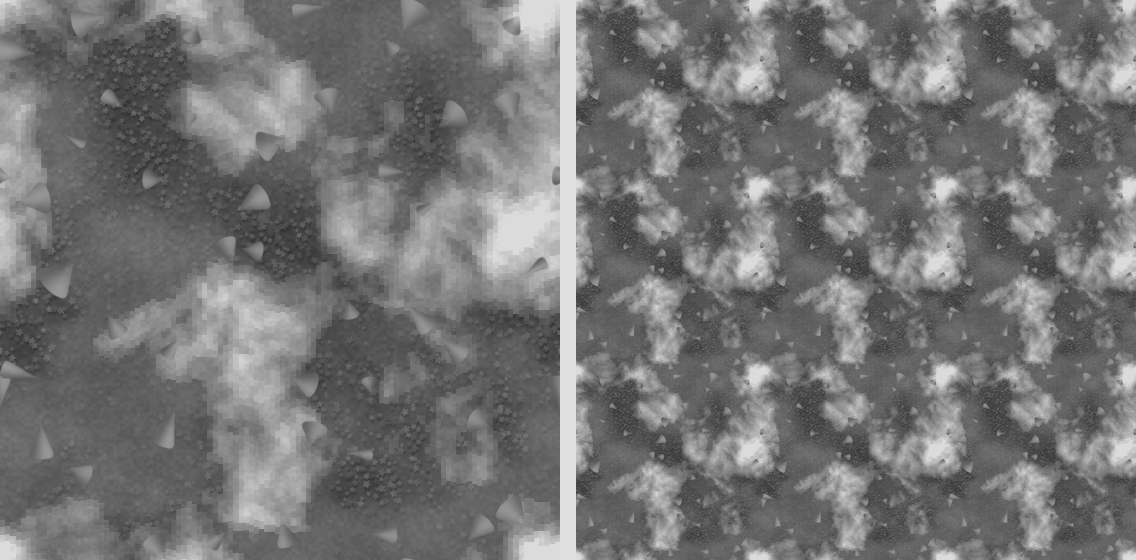
Left, the tile; right, the same tile 3 across and 3 down.
Write a Shadertoy shader that draws this texture.

```glsl
#define BASE_GRAY 0.387
#define PATCH_DEPTH 0.11
#define CLOUD_GAIN 1.5
#define CLOUD_LEVEL 0.0
#define CLOUD_PERIOD 5.0
#define BLOCK_GRID vec2(108.0, 76.0)
#define STONE_GRID 7.0
#define STONE_CHANCE 0.9
#define SPECK_GRID 96.0
#define SPECK_LIGHT 0.13
#define GRAIN 0.05

const float TAU = 6.2831853;

float hash(vec2 p) {
    return fract(sin(dot(p, vec2(127.1, 311.7))) * 43758.5453);
}

vec2 hash2(vec2 p) {
    return vec2(hash(p), hash(p + 57.3));
}

// Value noise that wraps after a whole number of cells
float noise(vec2 p, float period, float seed) {
    vec2 g = p * period, i = floor(g), f = g - i;
    f = f * f * (3.0 - 2.0 * f);
    vec2 a = mod(i, period) + seed, b = mod(i + 1.0, period) + seed;
    return mix(mix(hash(a), hash(vec2(b.x, a.y)), f.x),
               mix(hash(vec2(a.x, b.y)), hash(b), f.x), f.y);
}

float fbm(vec2 p, float period, float seed, float gain) {
    float sum = 0.0, amp = 0.5;
    for (int i = 0; i < 5; i++) {
        sum += amp * (noise(p, period, seed) - 0.5);
        period *= 2.0;
        amp *= gain;
        seed += 13.7;
    }
    return sum;
}

// Difference of two shifted fields: zero mean, no visible lattice
float cloudField(vec2 p) {
    p += 0.05 * (vec2(noise(p, 9.0, 3.1), noise(p, 9.0, 8.6)) - 0.5);
    return 0.707 * (fbm(p, CLOUD_PERIOD, 21.3, 0.6)
                  - fbm(p + vec2(0.37, 0.61), CLOUD_PERIOD, 21.3, 0.6));
}

// Snaps to small upright blocks, staggered from column to column
vec2 blockCenter(vec2 p) {
    vec2 g = p * BLOCK_GRID;
    float stagger = hash(vec2(mod(floor(g.x), BLOCK_GRID.x), 5.2));
    g.y += stagger;
    return (floor(g) + 0.5 - vec2(0.0, stagger)) / BLOCK_GRID;
}

// Sector with its tip at the origin, a curved base and rounded corners
float cone(vec2 p, float halfAngle, float len) {
    float base = length(p) - len;
    float flank = abs(p.x) * cos(halfAngle) - p.y * sin(halfAngle);
    float k = 0.01, blend = max(k - abs(base - flank), 0.0) / k;
    return max(base, flank) + 0.25 * k * blend * blend;
}

// x: light added by specks, y: shadow beneath them
vec2 specks(vec2 p, float density) {
    vec2 g = p * SPECK_GRID, home = floor(g), result = vec2(0.0);
    float soft = max(0.12, SPECK_GRID / iResolution.y);
    for (int y = -1; y <= 1; y++)
    for (int x = -1; x <= 1; x++) {
        vec2 cell = home + vec2(x, y), id = mod(cell, SPECK_GRID);
        vec2 d = g - cell - hash2(id + 11.0);
        float pick = hash(id + 31.0);
        float size = mix(0.26, 0.56, hash(id + 43.0));
        float present = step(pick, density);
        float star = 1.0 + 0.25 * cos(5.0 * atan(d.y, d.x) + TAU * pick * 9.0);
        float body = smoothstep(soft, -soft, length(d) - size * star);
        float under = smoothstep(0.3, -0.3, length(d + vec2(-0.1, 0.4)) - size);
        result = max(result, present * vec2(body * mix(0.3, 1.0, hash(id + 71.0)), under));
    }
    return result;
}

// Scattered cone-like stones, each with one lit ridge
float addStones(vec2 p, float gray) {
    vec2 home = floor(p * STONE_GRID);
    float soft = max(0.0014, 1.0 / iResolution.y);
    for (int y = -1; y <= 1; y++)
    for (int x = -1; x <= 1; x++) {
        vec2 cell = home + vec2(x, y), id = mod(cell, STONE_GRID);
        vec2 kind = hash2(id + 91.0), d = p - (cell + hash2(id + 7.0)) / STONE_GRID;
        float turn = TAU * hash(id + 23.0), c = cos(turn), s = sin(turn);
        float len = mix(0.032, 0.07, kind.x);
        float halfAngle = mix(0.26, 0.68, kind.y);
        vec2 q = vec2(c * d.x + s * d.y, c * d.y - s * d.x + 0.6 * len);
        float shape = smoothstep(soft, -soft, cone(q, halfAngle, len));
        float side = atan(q.x, max(q.y, 0.001)) / halfAngle;
        float ridge = mix(-0.6, 0.6, hash(id + 37.0));
        float lit = 1.0 - smoothstep(0.0, 1.4, abs(side - ridge));
        float tone = mix(0.37, 0.58, lit) + 0.05 * (kind.x - 0.5);
        float fade = mix(0.3, 0.95, smoothstep(0.0, 0.8 * len, q.y));
        gray = mix(gray, tone, shape * fade * step(hash(id + 63.0), STONE_CHANCE));
    }
    return gray;
}

void mainImage(out vec4 fragColor, in vec2 fragCoord) {
    vec2 p = fragCoord / iResolution.xy;

    // Dull ground with darker patches and fine grain
    float darkPatch = smoothstep(-0.07, 0.22, fbm(p, 4.0, 47.9, 0.5));
    float gray = BASE_GRAY - PATCH_DEPTH * darkPatch;
    gray += 0.14 * fbm(p, 9.0, 77.1, 0.6) + GRAIN * (noise(p, 170.0, 5.0) - 0.5);

    // Pale clouds with stepped edges
    float field = mix(cloudField(p), cloudField(blockCenter(p)), 0.75) - CLOUD_LEVEL;
    float cover = smoothstep(0.0, 0.035, field);

    // Specks gather in the dark patches
    vec2 speck = specks(p, 0.16 + 0.4 * darkPatch) * (1.0 - cover);
    float strength = mix(0.35, 1.0, darkPatch);
    gray += strength * (SPECK_LIGHT * speck.x - 0.06 * speck.y * (1.0 - speck.x));

    gray += (CLOUD_GAIN * max(field, 0.0) + 0.02) * cover;
    gray = addStones(p, gray);
    fragColor = vec4(vec3(clamp(gray, 0.0, 0.86)), 1.0);
}
```
